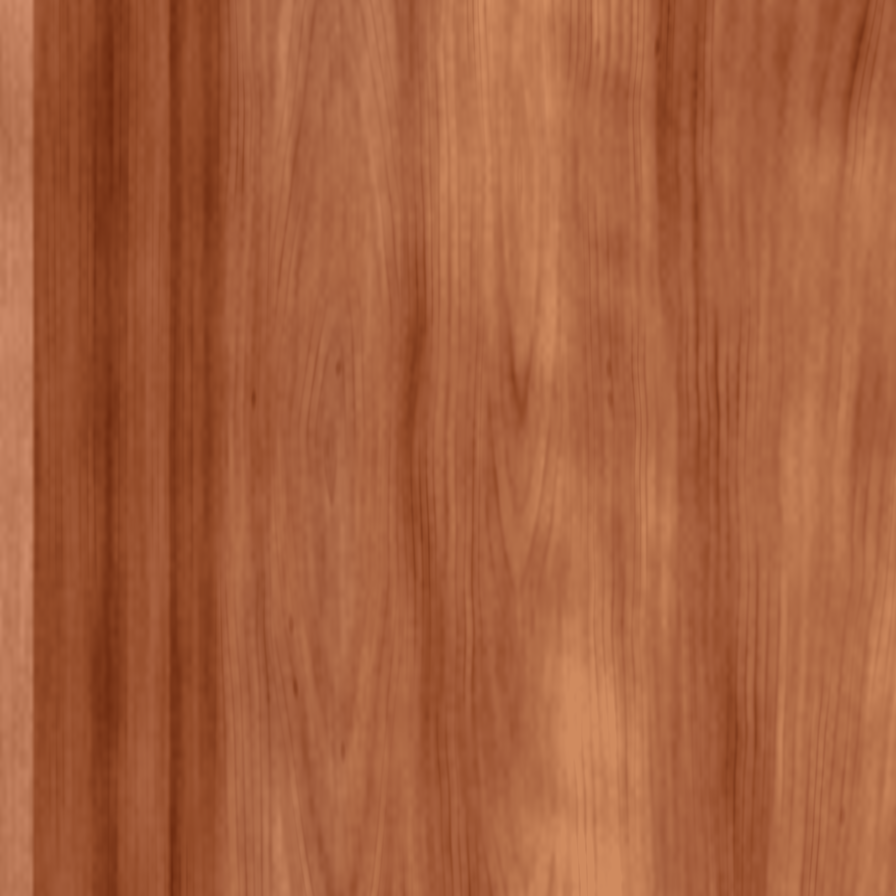
A three.js fragment shader for this texture:

```glsl
// Reddish brown wood veneer: soft vertical grain, cathedral figures and dark joined strips at the left.
varying vec2 vUv;

const vec3 UMBER = vec3(0.475, 0.205, 0.09);
const vec3 RUSSET = vec3(0.58, 0.295, 0.16);
const vec3 CHERRY = vec3(0.65, 0.37, 0.24);
const vec3 AMBER = vec3(0.71, 0.44, 0.29);
const vec3 HONEY = vec3(0.785, 0.515, 0.35);
const vec3 SMOKE = vec3(0.61, 0.365, 0.26);
const vec3 PALE_PINK = vec3(0.78, 0.52, 0.39);

float hash(vec2 p) {
  return fract(sin(dot(p, vec2(127.1, 311.7))) * 43758.5453);
}

// Value noise, centred on zero
float noise(vec2 p) {
  vec2 i = floor(p);
  vec2 f = fract(p);
  f = f * f * (3.0 - 2.0 * f);
  float low = mix(hash(i), hash(i + vec2(1.0, 0.0)), f.x);
  float high = mix(hash(i + vec2(0.0, 1.0)), hash(i + vec2(1.0, 1.0)), f.x);
  return mix(low, high, f.y) - 0.5;
}

float fbm(vec2 p) {
  float sum = 0.0;
  float gain = 1.0;
  for (int i = 0; i < 4; i++) {
    sum += gain * noise(p);
    p = p * 2.03 + vec2(17.3, 9.1);
    gain *= 0.55;
  }
  return sum;
}

float bump(float x, float centre, float width) {
  float d = (x - centre) / width;
  return exp(-d * d);
}

// Growth lines as a function of distance across the rings, broken along their length
float rings(float r, float y) {
  float wide = noise(vec2(r * 55.0, y * 2.0));
  float thin = noise(vec2(r * 165.0, y * 4.0 + 31.0));
  float line = pow(0.5 + 0.5 * sin(r * 640.0 + wide * 8.0), 3.0);
  float strength = smoothstep(-0.25, 0.45, noise(vec2(r * 40.0, y * 7.0 + 7.0)));
  return wide * 0.4 + thin * 0.75 - 0.55 * (line - 0.31) * strength;
}

// Tall pointed rings around a centre, turning straight further out
float cathedral(vec2 p, vec2 centre, float squash) {
  vec2 d = abs(p - centre) * vec2(1.0, squash) + 0.0001;
  float r = pow(pow(d.x, 1.5) + pow(d.y, 1.5), 1.0 / 1.5);
  return rings(r + centre.x * 3.0, p.y);
}

// Rare short dark pores
float pores(vec2 p) {
  vec2 grid = p * vec2(75.0, 28.0);
  vec2 d = (fract(grid) - 0.5) * vec2(1.0, 0.7);
  float present = step(0.993, hash(floor(grid) + 5.0));
  return present * (1.0 - smoothstep(0.05, 0.34, length(d)));
}

// Broad light and dark bands of the wide board
float boardTone(float x, float y) {
  float tone = 0.62 + 0.12 * bump(x, 0.41, 0.03);
  tone -= 0.27 * bump(x, 0.475 + 0.03 * (0.5 - y), 0.026);
  tone += 0.33 * bump(x, 0.64 - 0.08 * (y - 0.3), 0.072);
  tone -= 0.24 * bump(x, 0.795 - 0.03 * y, 0.05);
  tone += 0.17 * bump(x, 0.92, 0.06);
  tone -= 0.36 * smoothstep(0.76, 0.96, y) * bump(x, 0.95, 0.09);
  return tone;
}

// Dark strips left of the wide board
float stripTone(float x) {
  float tone = 0.27 - 0.20 * bump(x, 0.122, 0.016);
  tone += 0.13 * bump(x, 0.168, 0.02) - 0.08 * bump(x, 0.105, 0.004);
  float seam = smoothstep(0.186, 0.192, x) * (1.0 - smoothstep(0.193, 0.213, x));
  return tone - 0.33 * seam;
}

vec3 woodColour(float tone) {
  float t = clamp(tone, -0.2, 1.1) * 4.0;
  vec3 c = mix(UMBER, RUSSET, min(t, 1.0));
  c = mix(c, CHERRY, clamp(t - 1.0, 0.0, 1.0));
  c = mix(c, AMBER, clamp(t - 2.0, 0.0, 1.0));
  return mix(c, HONEY, max(t - 3.0, 0.0));
}

void main() {
  vec2 p = vUv;
  float board = smoothstep(0.238, 0.262, p.x);
  float edge = 1.0 - smoothstep(0.034, 0.040, p.x);

  // Bend the grain on the board and lean it at the far right
  vec2 q = p;
  float lean = smoothstep(0.76, 1.06, p.x);
  q.x += board * (0.022 * noise(p * vec2(3.0, 2.2)) + 0.009 * noise(p * vec2(9.0, 6.0) + 4.0));
  q.x += board * 0.003 * noise(p * vec2(24.0, 17.0) + 6.0);
  q.x -= 0.10 * p.y * lean;

  // Figured grain
  float grain = rings(q.x, p.y);
  float leftFigure = smoothstep(0.085, 0.055, abs(p.x - 0.375));
  float midFigure = smoothstep(0.055, 0.03, abs(p.x - 0.585));
  grain = mix(grain, cathedral(q, vec2(0.375, 0.50), 0.13), leftFigure);
  grain = mix(grain, cathedral(q, vec2(0.585, 0.80), 0.10), midFigure);

  // Streaks, clouds, fibres and cross ripple
  float streaks = fbm(q * vec2(26.0, 2.2) + 8.0);
  float clouds = fbm(p * vec2(6.0, 3.6) + 2.0);
  float fibres = noise(q * vec2(200.0, 16.0)) + 0.9 * noise(p * vec2(170.0, 95.0) + 3.0);
  float ripple = noise(vec2(p.x * 13.0, p.y * 22.0 + p.x * 9.0)) * bump(p.x, 0.66, 0.09);

  float tone = mix(stripTone(p.x), boardTone(q.x + 0.05 * p.y * lean, p.y), board);
  tone += mix(0.20, 0.36, board) * streaks + mix(0.15, 0.27, board) * clouds;
  tone += mix(0.18, 0.34, board) * grain + mix(0.10, 0.14, board) * fibres + 0.24 * ripple;
  tone -= 0.24 * board * pores(q);

  // Smoky staining, strongest near the upper left of the board
  vec3 colour = woodColour(tone);
  float smoke = smoothstep(0.1, 0.7, fbm(q * vec2(11.0, 1.8) + 40.0)) * 0.30;
  smoke += 0.40 * smoothstep(0.65, 1.0, p.y) * bump(p.x, 0.37, 0.12);
  vec3 stain = SMOKE + 0.28 * (tone - 0.55);
  colour = mix(colour, stain, board * clamp(smoke, 0.0, 0.65));

  // Pale strip along the left edge
  vec3 pale = PALE_PINK + 0.09 * streaks + 0.05 * fibres;
  pale -= 0.09 * bump(p.y, 0.86, 0.13);
  gl_FragColor = vec4(mix(colour, pale, edge), 1.0);
}
```
